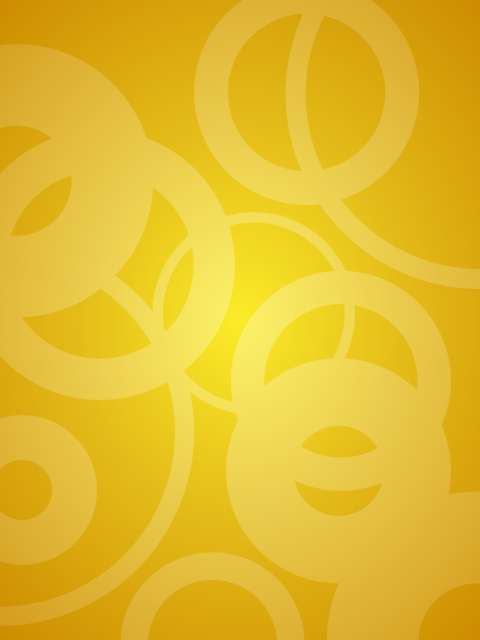
This background is drawn by a WebGL 2 fragment shader. Its source:

```glsl
#version 300 es
precision highp float;
// Overlapping translucent rings on a golden radial gradient.
// The rings are merged into one distance field, so overlaps stay flat,
// and are then laid over the gradient as a veil that fades outward.

#define GLOW_STRETCH vec2(1.2, 1.0)  // horizontal falloff of the glow
#define MID_RADIUS 0.30              // where the glow reaches MID_GOLD
#define EDGE_RADIUS 0.67             // where it reaches EDGE_GOLD
#define CORE_YELLOW vec3(0.985, 0.925, 0.160)
#define MID_GOLD vec3(0.895, 0.740, 0.100)
#define EDGE_GOLD vec3(0.800, 0.550, 0.000)
#define VEIL_CORE 0.30               // ring opacity at the centre
#define VEIL_EDGE 0.12               // ring opacity at the corners

uniform vec2 u_resolution;
out vec4 fragColor;

// Each ring: centre x, centre y, outer radius, inner radius (canvas heights)
const int RING_COUNT = 11;
const vec4 RINGS[RING_COUNT] = vec4[RING_COUNT](
    vec4( 0.104,   0.3555, 0.1758, 0.1230),
    vec4( 0.376,   0.3530, 0.3047, 0.2734),
    vec4(-0.349,   0.2175, 0.2135, 0.0859),
    vec4(-0.219,   0.0860, 0.2110, 0.1465),
    vec4( 0.0215,  0.0104, 0.1582, 0.1419),
    vec4( 0.1576, -0.0950, 0.1719, 0.1198),
    vec4( 0.154,  -0.2357, 0.1758, 0.0703),
    vec4(-0.375,  -0.1745, 0.3034, 0.2734),
    vec4(-0.3405, -0.2656, 0.1170, 0.0469),
    vec4(-0.043,  -0.5070, 0.1439, 0.1010),
    vec4( 0.370,  -0.5026, 0.2344, 0.0911)
);

float ringDistance(vec2 p, vec4 ring) {
    float radius = length(p - ring.xy);
    return max(radius - ring.z, ring.w - radius);
}

vec3 goldGradient(float r) {
    vec3 inner = mix(CORE_YELLOW, MID_GOLD, clamp(r / MID_RADIUS, 0.0, 1.0));
    float outward = clamp((r - MID_RADIUS) / (EDGE_RADIUS - MID_RADIUS), 0.0, 1.0);
    return mix(inner, EDGE_GOLD, outward);
}

void main() {
    // Centred coordinates, one unit per canvas height
    vec2 p = (gl_FragCoord.xy - 0.5 * u_resolution) / u_resolution.y;
    float pixel = 1.0 / u_resolution.y;

    // Background glow
    float glowRadius = length(p * GLOW_STRETCH);
    vec3 color = goldGradient(glowRadius);

    // Union of all rings
    float d = 1.0;
    for (int i = 0; i < RING_COUNT; i++) {
        d = min(d, ringDistance(p, RINGS[i]));
    }
    float coverage = 1.0 - smoothstep(-0.75 * pixel, 0.75 * pixel, d);

    // White veil, strongest near the glow
    float veil = mix(VEIL_CORE, VEIL_EDGE, clamp(glowRadius / EDGE_RADIUS, 0.0, 1.0));
    color = mix(color, vec3(1.0), coverage * veil);

    fragColor = vec4(color, 1.0);
}
```
